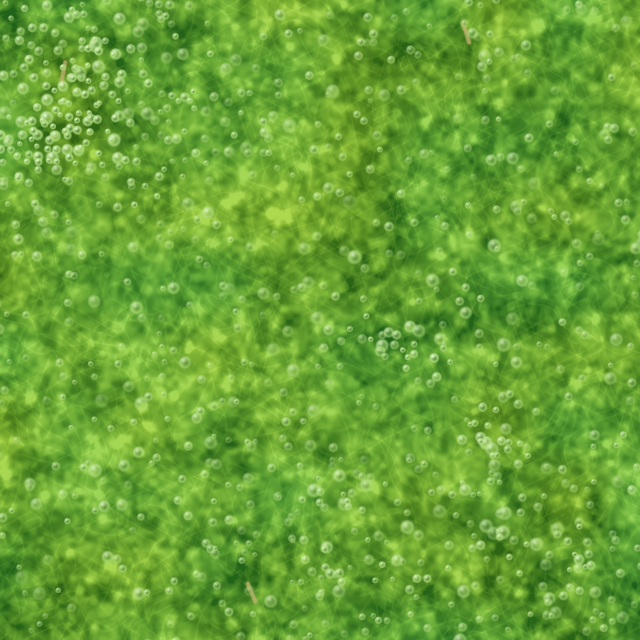
Reproduce this texture procedurally as a three.js fragment shader.

```glsl
varying vec2 vUv;

float hash(vec2 p) {
  vec3 q = fract(p.xyx * vec3(0.1031, 0.1030, 0.0973));
  q += dot(q, q.yzx + 33.33);
  return fract((q.x + q.y) * q.z);
}

vec2 hash2(vec2 p) {
  return vec2(hash(p), hash(p + 57.3));
}

// Value noise centred on zero
float noise(vec2 p) {
  vec2 cell = floor(p), f = fract(p);
  f = f * f * (3.0 - 2.0 * f);
  float low = mix(hash(cell), hash(cell + vec2(1.0, 0.0)), f.x);
  float high = mix(hash(cell + vec2(0.0, 1.0)), hash(cell + 1.0), f.x);
  return mix(low, high, f.y) - 0.5;
}

mat2 rotation(float angle) {
  float c = cos(angle), s = sin(angle);
  return mat2(c, s, -s, c);
}

float patchAt(vec2 p, vec2 center, vec2 size) {
  vec2 d = (p - center) / size;
  return exp(-dot(d, d));
}

// Where the bubbles gather
float crowd(vec2 p) {
  float gather = patchAt(p, vec2(0.10, 0.84), vec2(0.19, 0.15));
  gather += 0.9 * patchAt(rotation(0.75) * (p - vec2(0.71, 0.38)), vec2(0.0), vec2(0.14, 0.045));
  gather += 0.3 * patchAt(p, vec2(0.75, 0.12), vec2(0.4, 0.12));
  return gather * clamp(0.65 + 1.8 * noise(p * 13.0 + 4.0), 0.1, 1.3);
}

// Thin crossing filaments, as ridges of stretched noise
float filaments(vec2 p) {
  float sum = 0.0;
  vec2 bend = 0.012 * vec2(noise(p * 22.0), noise(p * 22.0 + 40.0));
  for (int i = 0; i < 4; i++) {
    float k = float(i);
    vec2 q = rotation(0.5 + k * 0.72) * (p + bend) * vec2(1.0);
    float ridge = abs(noise(q * vec2(24.0, 75.0) + k * 31.0));
    sum += 1.0 - smoothstep(0.0, 0.16, ridge);
  }
  return sum / 4.0;
}

// Soft round tufts, out of focus
float tufts(vec2 p, float cells) {
  vec2 g = p * cells, base = floor(g);
  float glow = 0.0;
  for (int y = -1; y <= 1; y++) {
    for (int x = -1; x <= 1; x++) {
      vec2 cell = base + vec2(float(x), float(y));
      float radius = mix(0.25, 0.48, hash(cell + 9.0));
      float d = length(g - cell - hash2(cell)) / radius;
      float strength = smoothstep(0.35, 1.0, hash(cell + 23.0));
      glow = max(glow, strength * (1.0 - smoothstep(0.3, 1.25, d)));
    }
  }
  return glow;
}

// Glassy bubbles with a pale rim, a green core and a glint
vec3 addBubbles(vec3 color, vec2 p, float cells, float seed) {
  vec2 g = p * cells, base = floor(g);
  for (int y = -1; y <= 1; y++) {
    for (int x = -1; x <= 1; x++) {
      vec2 cell = base + vec2(float(x), float(y)), id = cell + seed;
      vec2 center = cell + hash2(id);
      float gather = crowd(center / cells);
      float present = step(hash(id + 71.0), 0.10 + 0.55 * gather);
      float radius = mix(0.26, 0.48, hash(id + 13.0));
      vec2 d = (g - center) / radius;
      float r = length(d);
      float clarity = clamp(0.25 + 0.5 * hash(id + 5.0) + 0.5 * gather, 0.0, 1.0);
      float disc = 1.0 - smoothstep(0.7, 1.15, r);
      float rim = exp(-pow((r - 0.72) / 0.25, 2.0)) * (0.65 + 0.35 * dot(d, vec2(-0.5, 0.7)));
      float core = patchAt(d, vec2(0.1, -0.1), vec2(0.35)) * step(0.5, hash(id + 37.0));
      float glint = patchAt(d, vec2(-0.25, 0.35), vec2(0.36));
      color = mix(color, vec3(0.62, 0.81, 0.40), present * disc * clarity * 0.65);
      color = mix(color, vec3(0.80, 0.93, 0.66), present * clamp(rim, 0.0, 1.0) * clarity * 0.65);
      color = mix(color, vec3(0.25, 0.46, 0.19), present * core * clarity * 0.65);
      color = mix(color, vec3(0.92, 0.98, 0.85), present * glint * clarity * 0.85);
    }
  }
  return color;
}

// Rare dry stalks
vec3 addStalks(vec3 color, vec2 p) {
  vec2 cell = floor(p * 6.0);
  vec2 d = fract(p * 6.0) - mix(vec2(0.3), vec2(0.7), hash2(cell + 3.0));
  d = rotation(hash(cell + 8.0) * 2.0) * d;
  float away = length(vec2(max(abs(d.x) - 0.09, 0.0), d.y));
  float stalk = (1.0 - smoothstep(0.008, 0.03, away)) * step(0.84, hash(cell + 19.0));
  return mix(color, vec3(0.78, 0.70, 0.45), stalk * 0.75);
}

vec3 greens(float tone) {
  vec3 c = mix(vec3(0.15, 0.39, 0.09), vec3(0.27, 0.50, 0.13), smoothstep(-0.35, 0.0, tone));
  c = mix(c, vec3(0.38, 0.62, 0.18), clamp(tone * 3.0, 0.0, 1.0));
  c = mix(c, vec3(0.49, 0.72, 0.23), clamp(tone * 3.0 - 1.0, 0.0, 1.0));
  return mix(c, vec3(0.63, 0.84, 0.33), clamp(tone * 3.0 - 2.0, 0.0, 1.0));
}

void main() {
  vec2 p = vUv;

  // Light and shade of the weed
  float tone = 0.36 + 0.35 * noise(p * 5.0) + 0.45 * noise(p * 14.0 + 7.0);
  tone += 0.65 * noise(p * 42.0 + 15.0) + 0.5 * noise(p * 95.0 + 21.0);
  tone += 0.5 * (filaments(p) - 0.3);
  tone += 0.42 * tufts(p, 30.0) + 0.3 * tufts(p + 0.37, 46.0);
  tone -= 0.3 * crowd(p) + 0.25 * patchAt(p, vec2(0.57, 0.5), vec2(0.08, 0.16));

  vec3 color = greens(tone);
  color += vec3(0.10, 0.02, -0.04) * noise(p * 9.0 + 50.0);
  color = addStalks(color, p);
  color = addBubbles(color, p, 42.0, 0.0);
  color = addBubbles(color, p, 62.0, 130.0);
  gl_FragColor = vec4(clamp(color, 0.0, 1.0), 1.0);
}
```
